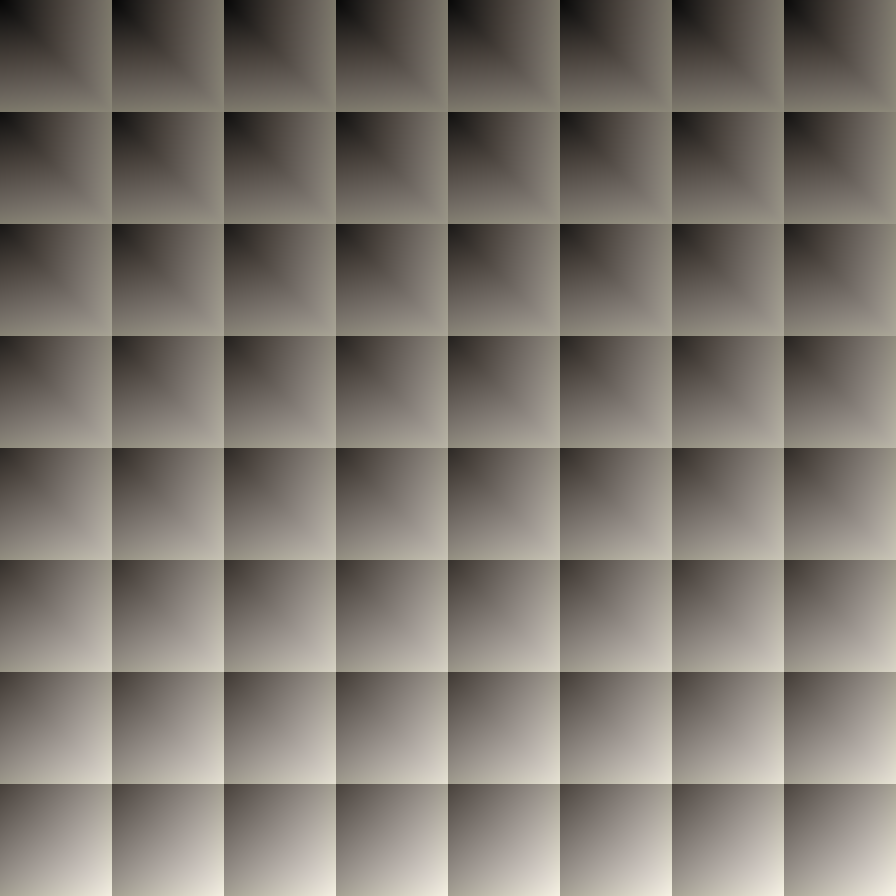
Write a WebGL 1 fragment shader that draws this pattern.

```glsl
precision highp float;
// Eight by eight grid of warm grey gradient tiles, creased at the top and paler below.

uniform vec2 u_resolution;

const float TILES = 8.0;

// Absolute value with a rounded valley.
float softAbs(float x, float radius) {
  return sqrt(x * x + radius * radius) - radius;
}

// Brightness in a tile: a diagonal ramp plus a crease that fades with descent.
float tileLight(vec2 p, float descent) {
  float base = mix(0.03, 0.26, descent);
  float slope = mix(0.25, 0.34, descent);
  float crease = mix(0.20, 0.02, descent);
  return base + slope * (p.x + p.y) + crease * softAbs(p.x - p.y, 0.04);
}

// Warm grey, neutral in the shadows and cream in the highlights.
vec3 warmGrey(float light, float edge) {
  float warmth = smoothstep(0.0, 0.3, light);
  vec3 tint = vec3(0.022, -0.005, -0.028) * warmth;
  tint += vec3(0.0, 0.012, -0.025) * edge;
  return clamp(vec3(light) + tint, 0.0, 1.0);
}

// uv runs from the upper left corner, y downwards.
vec3 tiledGradient(vec2 uv) {
  vec2 grid = uv * TILES;
  vec2 cell = clamp(floor(grid), 0.0, TILES - 1.0);
  vec2 p = fract(grid);
  float descent = cell.y / (TILES - 1.0);
  float drift = 0.015 * (cell.x / (TILES - 1.0) - 0.5);
  float edge = pow(max(p.x, p.y), 8.0);
  return warmGrey(tileLight(p, descent) + drift, edge);
}

void main() {
  // Average four samples to smooth the tile borders.
  vec3 color = vec3(0.0);
  for (int j = 0; j < 2; j++) {
    for (int i = 0; i < 2; i++) {
      vec2 offset = (vec2(float(i), float(j)) - 0.5) * 0.5;
      vec2 uv = (gl_FragCoord.xy + offset) / u_resolution;
      color += tiledGradient(vec2(uv.x, 1.0 - uv.y));
    }
  }
  gl_FragColor = vec4(color * 0.25, 1.0);
}
```
